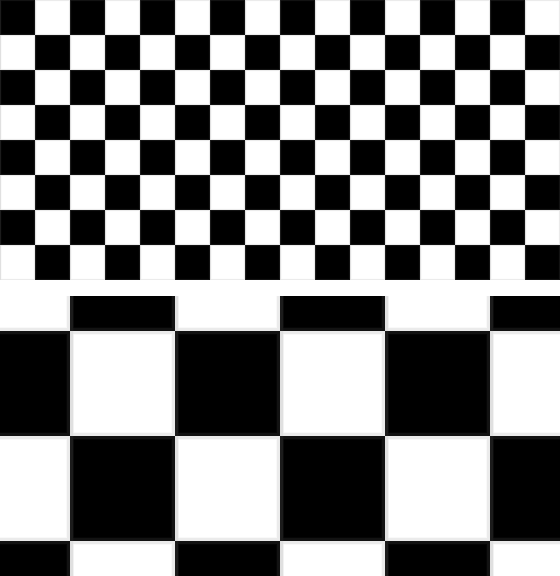
Top, the full canvas; bottom, a detail of the centre.
Write a Shadertoy shader that draws this pattern.

```glsl
// A black and white checkerboard, sixteen squares across and eight down.
// Each square has a thin, faintly grey rim, a little greyer on its left side,
// drawn from the distance to the square's sides with box-filtered edges.

// Share of a pixel lying on the positive side of an edge.
float coverage(float dist, float pixel) {
    return clamp(dist / pixel + 0.5, 0.0, 1.0);
}

void mainImage(out vec4 fragColor, in vec2 fragCoord) {
    // One unit is one square
    float pixel = 8.0 / iResolution.y;
    vec2 board = fragCoord * pixel;
    vec2 square = floor(board);
    vec2 local = board - square;

    // The lower left square is white
    float isBlack = mod(square.x + square.y, 2.0);

    // Distance inward from the nearest side
    vec2 toSides = min(local, 1.0 - local);
    float inset = min(toSides.x, toSides.y);

    // Fill, rim and the greyer left side
    float rimWidth = 1.0 / 32.0;
    float tone = mix(1.0, 0.0, isBlack);
    tone = mix(tone, mix(0.92, 0.07, isBlack), coverage(rimWidth - inset, pixel));
    tone = mix(tone, mix(0.88, 0.11, isBlack), coverage(rimWidth - local.x, pixel));

    // Smooth the boundary between neighbouring squares
    tone = mix(0.5, tone, coverage(inset, pixel));

    fragColor = vec4(vec3(tone), 1.0);
}
```
